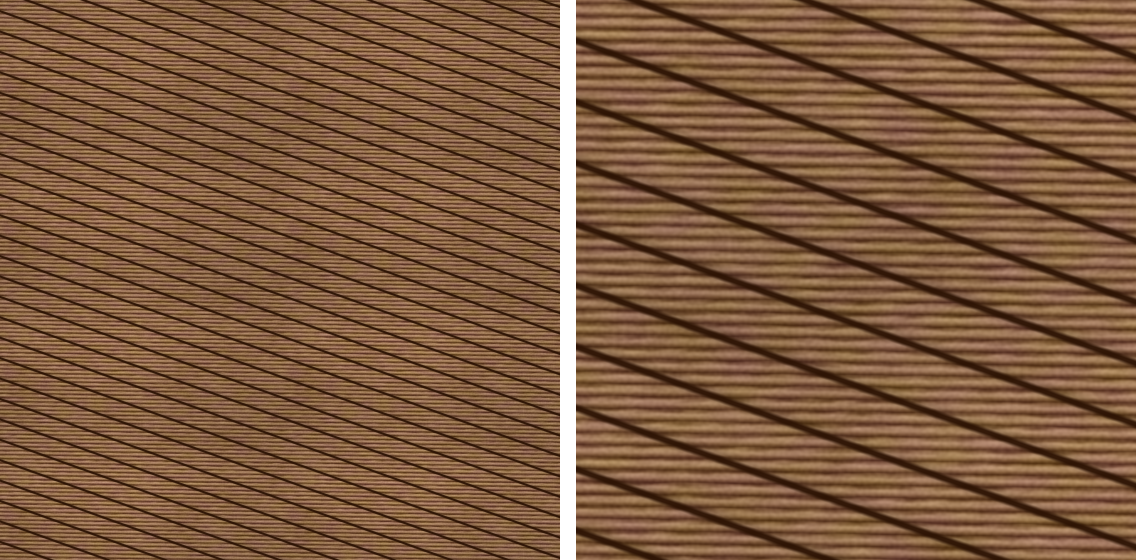
Left, the full canvas; right, a detail of the centre.
A three.js fragment shader for this texture:

```glsl
// Grooved timber decking: fine, nearly level ribs cut by dark slanting gaps.
// Ribs and gaps are periodic bands in a wrapping tile; wrapped gradient noise
// adds streaks, grain, uneven wear and a drifting tint that repeat with the tile.

varying vec2 vUv;

const float TAU = 6.2831853;

// Layout: tiles per canvas, then whole bands per tile so that tiles join
const vec2 TILES = vec2(1.96, 3.92);
const vec2 GAPS_PER_TILE = vec2(-5.0, 7.0);
const vec2 RIBS_PER_TILE = vec2(-1.0, 35.0);
const float GAP_PHASE = 0.546;
const float RIB_PHASE = 0.15;

// Profile, measured in plank spacings
const float GAP_CORE = 0.018;
const float GAP_EDGE = 0.092;
const float SHADOW_REACH = 0.24;
const float SHADOW_DEPTH = 0.16;
const float RIB_ROUNDNESS = 0.72;

// Wear strength
const float RIB_WOBBLE = 0.10;
const float STREAK_AMOUNT = 0.20;
const float GRAIN_AMOUNT = 0.13;
const float MOTTLE_AMOUNT = 0.10;
const float TILE_SHADE = 0.025;
const float TINT_AMOUNT = 0.9;

// Colours
const vec3 GAP_COLOR = vec3(0.17, 0.07, 0.01);
const vec3 GROOVE_COLOR = vec3(0.33, 0.19, 0.10);
const vec3 WOOD_COLOR = vec3(0.51, 0.36, 0.24);
const vec3 CREST_COLOR = vec3(0.69, 0.54, 0.41);
const vec3 OLIVE_TINT = vec3(0.00, 0.03, -0.06);

// Unit gradient at a lattice point
vec2 gradient(vec2 cell) {
  vec3 h = fract(cell.xyx * vec3(0.1031, 0.1030, 0.0973));
  h += dot(h, h.yzx + 33.33);
  float angle = TAU * fract((h.x + h.y) * h.z);
  return vec2(cos(angle), sin(angle));
}

// Gradient noise, about -0.7 to 0.7, wrapping after the given cell count
float tileNoise(vec2 tile, vec2 cells, float seed) {
  vec2 p = tile * cells;
  vec2 i = floor(p);
  vec2 f = p - i;
  vec2 lo = mod(i, cells) + seed;
  vec2 hi = mod(i + 1.0, cells) + seed;
  vec2 u = f * f * f * (f * (f * 6.0 - 15.0) + 10.0);
  float a = dot(gradient(lo), f);
  float b = dot(gradient(vec2(hi.x, lo.y)), f - vec2(1.0, 0.0));
  float c = dot(gradient(vec2(lo.x, hi.y)), f - vec2(0.0, 1.0));
  float d = dot(gradient(hi), f - vec2(1.0));
  return mix(mix(a, b, u.x), mix(c, d, u.x), u.y);
}

// Three-stop wood ramp from groove to crest
vec3 woodRamp(float height) {
  vec3 low = mix(GROOVE_COLOR, WOOD_COLOR, clamp(height * 2.0, 0.0, 1.0));
  return mix(low, CREST_COLOR, clamp(height * 2.0 - 1.0, 0.0, 1.15));
}

void main() {
  // Tile coordinates run rightwards and downwards
  vec2 tile = vec2(vUv.x, 1.0 - vUv.y) * TILES;

  // Wear layers, from broad to fine
  float mottle = tileNoise(tile, vec2(7.0, 5.0), 11.0);
  float tint = tileNoise(tile, vec2(16.0, 22.0), 37.0);
  float streak = tileNoise(tile, vec2(34.0, 84.0), 53.0);
  float grain = tileNoise(tile, vec2(170.0, 96.0), 71.0);

  // Rounded ribs with slightly uneven spacing
  float rib = dot(tile, RIBS_PER_TILE) + RIB_PHASE + RIB_WOBBLE * streak;
  float height = pow(0.5 + 0.5 * cos(TAU * rib), RIB_ROUNDNESS);
  height = mix(height, 0.58, 0.12 + 0.25 * abs(mottle));
  height += STREAK_AMOUNT * streak + GRAIN_AMOUNT * grain + MOTTLE_AMOUNT * mottle;

  // Signed distance to the closest slanting gap
  float plank = dot(tile, GAPS_PER_TILE) - GAP_PHASE;
  float across = fract(plank + 0.5) - 0.5;
  float gapDistance = abs(across + 0.008 * streak);
  float gap = 1.0 - smoothstep(GAP_CORE, GAP_EDGE, gapDistance);

  // The shadow reaches further on the upper side of a gap
  float reach = SHADOW_REACH * (across < 0.0 ? 1.0 : 0.6);
  float shadow = 1.0 - smoothstep(0.0, reach, abs(across));

  // Wood, tint, broad shading and gap
  vec3 color = woodRamp(height) + OLIVE_TINT * TINT_AMOUNT * tint;
  float shade = cos(TAU * (tile.x - 0.38)) + cos(TAU * (tile.y - 0.42));
  color *= (1.0 + TILE_SHADE * shade) * (1.0 - SHADOW_DEPTH * shadow);
  color = mix(color, GAP_COLOR, gap * 0.93);

  gl_FragColor = vec4(clamp(color, 0.0, 1.0), 1.0);
}
```
